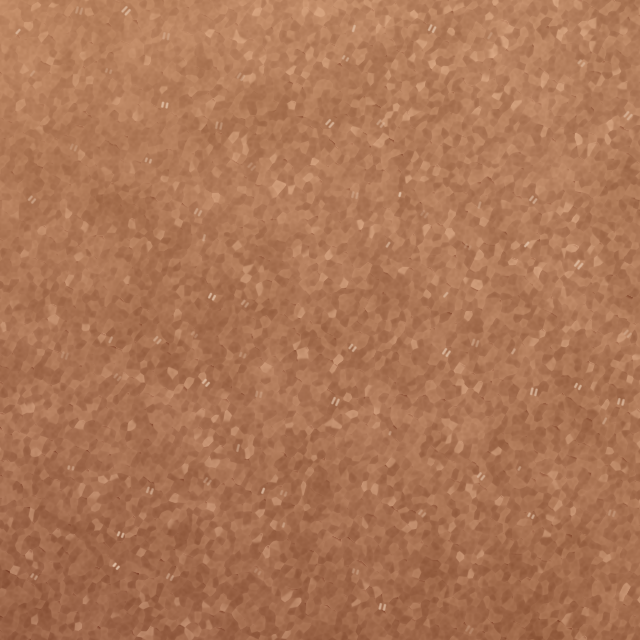
This texture is drawn by a Shadertoy shader. Its source:

```glsl
// Fine warm sand under soft light: a broad brown gradient covered in small
// rounded grains (softly blended jittered cells), with reddish pits between
// them and a sparse scatter of tilted twin glints.

const vec3 TOP_LEFT     = vec3(0.722, 0.508, 0.365);
const vec3 TOP_RIGHT    = vec3(0.697, 0.490, 0.357);
const vec3 BOTTOM_LEFT  = vec3(0.582, 0.367, 0.258);
const vec3 BOTTOM_RIGHT = vec3(0.622, 0.407, 0.282);
const vec3 PIT_TINT     = vec3(0.120, 0.145, 0.125);
const vec3 GRAIN_TINT   = vec3(0.105, 0.108, 0.095);
const vec3 PALE_TINT    = vec3(0.060, 0.070, 0.070);
const vec3 GLINT_COLOR  = vec3(0.900, 0.780, 0.680);

const float GRAIN_COUNT   = 98.0;  // grains across the canvas
const float GRAIN_STRETCH = 0.82;  // below 1 lengthens grains along the tilt
const float GRAIN_TILT    = 1.05;  // radians from horizontal
const float GRAIN_SOFT    = 13.0;  // higher gives crisper grain borders
const float GLINT_CELLS   = 14.0;
const float GLINT_CHANCE  = 0.36;

float hash(vec2 p) {
    vec3 q = fract(vec3(p.xyx) * 0.1031);
    q += dot(q, q.yzx + 33.33);
    return fract((q.x + q.y) * q.z);
}

vec2 hash2(vec2 p) {
    return vec2(hash(p + 17.3), hash(p + 71.9));
}

float noise(vec2 p) {
    vec2 i = floor(p), f = fract(p);
    f = f * f * (3.0 - 2.0 * f);
    vec2 e = vec2(0.0, 1.0);
    return mix(mix(hash(i), hash(i + e.yx), f.x),
               mix(hash(i + e.xy), hash(i + e.yy), f.x), f.y);
}

mat2 rotation(float a) {
    return mat2(cos(a), -sin(a), sin(a), cos(a));
}

// Returns blended grain tone, paleness, distance to nearest centre, and shade.
vec4 grains(vec2 p) {
    vec2 cell = floor(p);
    float weightSum = 0.0, tone = 0.0, pale = 0.0, shade = 0.0, nearest = 4.0;
    for (int y = -1; y <= 1; y++) {
        for (int x = -1; x <= 1; x++) {
            vec2 id = cell + vec2(x, y);
            vec2 offset = p - id - 0.1 - 0.8 * hash2(id);
            float d2 = dot(offset, offset);
            float weight = exp(-GRAIN_SOFT * d2);
            float h = hash(id + 5.7);
            tone += weight * h;
            pale += weight * smoothstep(0.93, 0.99, h);
            shade += weight * offset.x;
            weightSum += weight;
            nearest = min(nearest, d2);
        }
    }
    return vec4(vec3(tone, pale, shade) / weightSum, sqrt(nearest)).xywz;
}

// Two short parallel streaks, kept inside their own cell.
float glint(vec2 uv) {
    vec2 id = floor(uv * GLINT_CELLS);
    if (hash(id + 3.1) > GLINT_CHANCE) return 0.0;
    vec2 center = (id + 0.2 + 0.6 * hash2(id)) / GLINT_CELLS;
    vec2 p = rotation(0.8 + 0.6 * hash(id + 9.4)) * (uv - center);
    float halfLength = mix(0.0015, 0.0045, hash(id + 23.0));
    float gap = 0.0034 * step(0.25, hash(id + 41.0));
    p.y = abs(p.y) - gap;
    p.x -= clamp(p.x, -halfLength, halfLength);
    float strength = mix(0.2, 0.85, hash(id + 57.0));
    return strength * smoothstep(0.0032, 0.0004, length(p));
}

void mainImage(out vec4 fragColor, in vec2 fragCoord) {
    vec2 uv = fragCoord / iResolution.y;

    // Broad light falling off toward the lower left, with faint patches.
    vec2 g = clamp(fragCoord / iResolution.xy, 0.0, 1.0);
    vec3 color = mix(mix(BOTTOM_LEFT, BOTTOM_RIGHT, g.x),
                     mix(TOP_LEFT, TOP_RIGHT, g.x), g.y);
    color += 0.035 * (noise(uv * 6.0) - 0.5) + 0.035 * (noise(uv * 19.0 + 8.0) - 0.5);

    // Grains, gently warped so that no rows show.
    vec2 warp = vec2(noise(uv * 45.0), noise(uv * 45.0 + 31.0)) - 0.5;
    vec2 p = rotation(GRAIN_TILT) * (uv + 0.008 * warp) * GRAIN_COUNT;
    p.x *= GRAIN_STRETCH;
    vec4 grain = grains(p + 200.0);

    // The upper left is smoother than the rest.
    float relief = mix(1.0, 0.65, smoothstep(0.7, 0.1, length(g - vec2(0.0, 1.0))));
    color += GRAIN_TINT * relief * (grain.x - 0.47);
    color += PALE_TINT * relief * grain.y;
    color += 0.035 * relief * grain.z;

    // Reddish pits where grains leave gaps.
    float depth = 0.35 + 0.95 * noise(uv * 70.0 + 50.0);
    color -= PIT_TINT * relief * depth * smoothstep(0.46, 0.86, grain.w);

    // Fine grit on the grain faces.
    color += 0.032 * (noise(uv * 230.0) - 0.5);

    color = mix(color, GLINT_COLOR, glint(uv));
    fragColor = vec4(clamp(color, 0.0, 1.0), 1.0);
}
```
